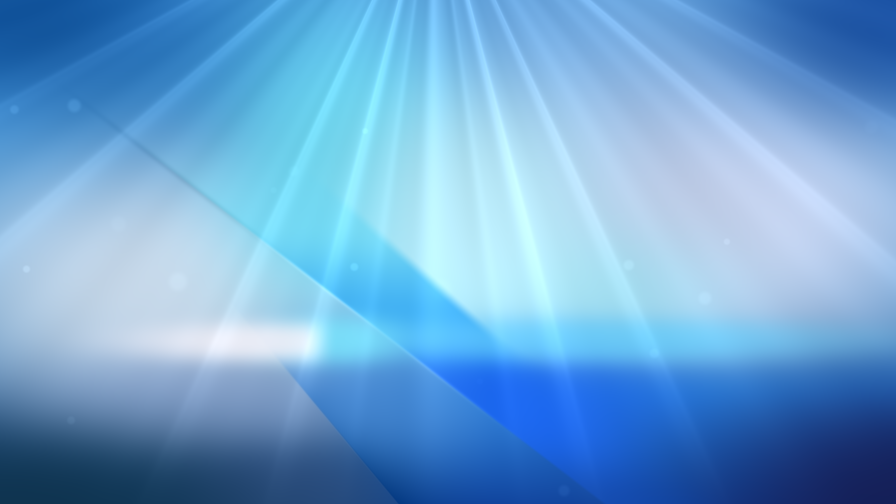
This background is drawn by a WebGL 2 fragment shader. Its source:

```glsl
#version 300 es
precision highp float;
// Light beams fan out from above over a hazy blue sky, with a bright horizon
// streak and slanted glassy panels. Soft elliptical washes set the colours;
// signed line distances cut the panels; hashed discs add floating motes.
uniform vec2 u_resolution;
out vec4 fragColor;

float hash(float n) { return fract(sin(n * 91.345) * 4375.85); }

vec2 gradient(vec2 cell) {
    float a = 6.2832 * hash(dot(cell, vec2(1.37, 7.91)));
    return vec2(cos(a), sin(a));
}

float gradientNoise(vec2 p) {
    vec2 i = floor(p), f = p - i, e = vec2(1, 0);
    vec2 u = f * f * f * (f * (f * 6.0 - 15.0) + 10.0);
    float low = mix(dot(gradient(i), f), dot(gradient(i + e), f - e), u.x);
    float high = mix(dot(gradient(i + e.yx), f - e.yx), dot(gradient(i + 1.0), f - 1.0), u.x);
    return mix(low, high, u.y);
}

// Flat-topped elliptical falloff
float glow(vec2 p, vec2 centre, vec2 radius) {
    vec2 d = (p - centre) / radius;
    return exp(-pow(dot(d, d), 1.4));
}

// Signed distance above a falling line through a point
float lineAbove(vec2 p, vec2 through, float fall) {
    vec2 d = p - through;
    return (d.y + fall * d.x) / sqrt(1.0 + fall * fall);
}

float bell(float d, float width) { return exp(-d * d / (width * width)); }

vec3 sky(vec2 p) {
    vec3 c = mix(vec3(0.10, 0.29, 0.50), vec3(0.26, 0.58, 0.84), smoothstep(0.1, 0.5, p.y));
    c = mix(c, vec3(0.46, 0.68, 0.90), 0.8 * glow(p, vec2(0.25, 0.9), vec2(0.42, 0.3)));
    c = mix(c, vec3(0.80, 0.86, 0.92), 0.96 * glow(p, vec2(-0.54, 0.43), vec2(0.54, 0.28)));
    c = mix(c, vec3(0.79, 0.83, 0.93), 0.95 * glow(p, vec2(0.55, 0.56), vec2(0.52, 0.32)));
    c = mix(c, vec3(0.41, 0.85, 0.94), 0.9 * glow(p, vec2(-0.21, 0.68), vec2(0.24, 0.32)));
    c = mix(c, vec3(0.64, 0.92, 0.98), 0.85 * glow(p, vec2(0.18, 0.40), vec2(0.36, 0.16)));
    c = mix(c, vec3(0.74, 0.93, 0.98), 0.9 * glow(p, vec2(0.06, 0.58), vec2(0.25, 0.26)));
    c = mix(c, vec3(0.03, 0.28, 0.57), 0.85 * glow(p, vec2(-0.89, 1.02), vec2(0.42, 0.24)));
    return mix(c, vec3(0.07, 0.27, 0.60), 0.85 * glow(p, vec2(0.92, 1.0), vec2(0.36, 0.24)));
}

vec3 ground(vec3 c, vec2 p) {
    vec3 water = mix(vec3(0.07, 0.27, 0.62), vec3(0.19, 0.56, 0.94), clamp(p.y * 3.6, 0.0, 1.0));
    float depth = 1.0 - smoothstep(0.2, 0.35, p.y);
    c = mix(c, water, 0.94 * depth * smoothstep(-0.3, 0.1, p.x));
    c = mix(c, vec3(0.50, 0.60, 0.78), 0.6 * glow(p, vec2(-0.46, 0.2), vec2(0.36, 0.11)));
    c = mix(c, vec3(0.22, 0.32, 0.53), 0.6 * glow(p, vec2(-0.34, 0.02), vec2(0.22, 0.1)));
    c = mix(c, vec3(0.05, 0.19, 0.29), 0.9 * glow(p, vec2(-0.86, -0.02), vec2(0.52, 0.18)));
    return mix(c, vec3(0.08, 0.11, 0.32), 0.92 * glow(p, vec2(0.92, 0.0), vec2(0.38, 0.24)));
}

vec3 panels(vec3 c, vec2 p) {
    float lower = lineAbove(p, vec2(-0.657, 0.745), 0.77);
    float upper = lineAbove(p, vec2(-0.125, 0.525), 0.9);
    float fold = lineAbove(p, vec2(-0.333, 0.282), 1.2);

    // Milky blue below the strip
    float below = (1.0 - smoothstep(-0.004, 0.004, lower)) * smoothstep(-0.004, 0.004, fold);
    c = mix(c, vec3(0.27, 0.55, 0.86), 0.7 * below * glow(p, vec2(-0.12, 0.23), vec2(0.25, 0.16)));

    // Blue strip between the two long edges, the upper one dissolving downward
    vec3 strip = mix(vec3(0.08, 0.30, 0.70), vec3(0.13, 0.45, 0.95), smoothstep(0.0, 0.2, p.y));
    strip = mix(strip, vec3(0.20, 0.66, 0.95), smoothstep(0.22, 0.38, p.y));
    strip = mix(strip, vec3(0.42, 0.84, 0.95), smoothstep(0.36, 0.56, p.y));
    float soft = mix(0.08, 0.012, smoothstep(0.2, 0.34, p.y));
    float inside = smoothstep(-0.003, 0.004, lower) * (1.0 - smoothstep(-soft, soft, upper));
    c = mix(c, strip, inside * 0.88 * (1.0 - smoothstep(0.45, 0.75, p.y)));
    float side = smoothstep(-0.003, 0.004, lower);
    c = mix(c, vec3(0.10, 0.38, 0.93), 0.65 * side * glow(p, vec2(0.18, 0.2), vec2(0.26, 0.13)));

    // Thin lit rim, dark upper crease and short fold
    float rim = bell(lower, 0.004) * smoothstep(0.1, 0.3, p.y);
    c += 0.06 * rim * (1.0 - smoothstep(0.45, 0.6, p.y));
    c -= 0.06 * bell(lower, 0.006) * glow(p, vec2(-0.5, 0.64), vec2(0.22));
    float shade = smoothstep(-0.002, 0.002, fold) * exp(-max(fold, 0.0) / 0.06);
    return c - vec3(0.10, 0.07, 0.04) * shade * (1.0 - smoothstep(0.2, 0.29, p.y));
}

vec3 horizon(vec3 c, vec2 p) {
    c = mix(c, vec3(0.40, 0.82, 1.0), 0.72 * glow(p, vec2(0.3, 0.325), vec2(0.52, 0.046)));
    c = mix(c, vec3(0.50, 0.92, 1.0), 0.75 * glow(p, vec2(-0.22, 0.325), vec2(0.13, 0.05)));
    float cut = 1.0 - smoothstep(-0.29, -0.22, p.x);
    return mix(c, vec3(0.96, 0.95, 0.98), 0.88 * cut * glow(p, vec2(-0.36, 0.322), vec2(0.27, 0.042)));
}

float beams(vec2 p) {
    vec2 d = p - vec2(-0.028, 1.264);
    float angle = atan(d.x, -d.y);
    float slopes[5] = float[5](0.0, 0.245, 0.42, 0.85, 1.055);
    float light = 0.0;
    for (int i = 0; i < 5; i++) {
        float off = abs(angle) - slopes[i];
        float width = i == 0 ? 0.034 : 0.02;
        light += 0.10 * bell(off, width) + (i == 0 ? 0.0 : 0.05 * bell(off - 0.012, 0.006));
    }
    light += 0.05 * bell(abs(angle) - 0.14, 0.014);
    light += 0.08 * gradientNoise(vec2(angle * 14.0, 3.3));
    return light * exp(-1.1 * max(length(d) - 0.25, 0.0)) * smoothstep(-0.15, 0.35, p.y);
}

float motes(vec2 p, float aspect) {
    float light = 0.0;
    for (float i = 1.0; i < 19.0; i++) {
        vec2 centre = vec2((hash(i) - 0.5) * aspect, hash(i + 40.0) * 0.85);
        float radius = mix(0.008, 0.028, pow(hash(i + 80.0), 2.0));
        float d = length(p - centre);
        light += 0.07 * hash(i + 120.0) * (1.0 - smoothstep(radius * 0.4, radius, d));
    }
    return light;
}

void main() {
    float aspect = u_resolution.x / u_resolution.y;
    vec2 p = gl_FragCoord.xy / u_resolution.y - vec2(0.5 * aspect, 0.0);
    vec3 c = horizon(panels(ground(sky(p), p), p), p);
    c *= 1.0 + 0.05 * gradientNoise(p * 3.5 + 5.0);
    c += vec3(0.85, 0.95, 1.0) * beams(p);
    c += vec3(0.8, 0.9, 0.9) * motes(p, aspect);
    fragColor = vec4(clamp(c, 0.0, 1.0), 1.0);
}
```
